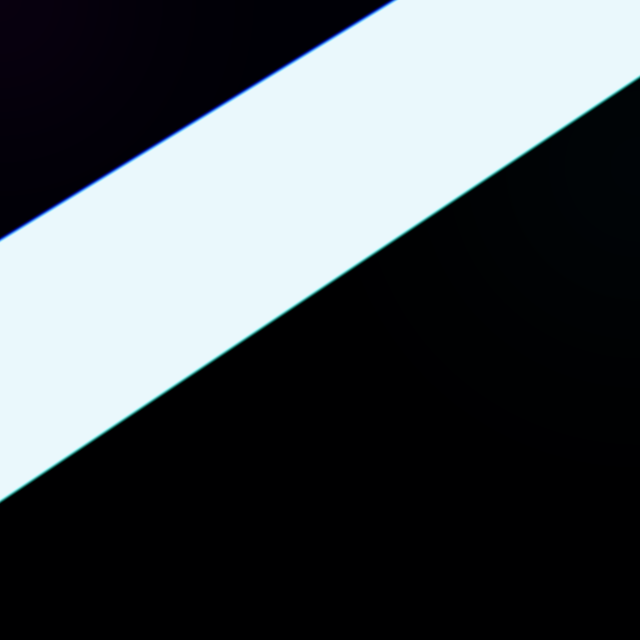
Write a Shadertoy shader that draws this background.

```glsl
// A pale slanted beam crosses a near-black field, widening to the upper right.
// Two signed line distances bound the beam; shifting them per colour channel
// tints the soft rims blue above and teal below. Faint glows tint the dark.

const vec3 BEAM_COLOR   = vec3(0.918, 0.973, 0.990);
const vec3 NIGHT_BLUE   = vec3(0.000, 0.000, 0.022);
const vec3 NIGHT_BLACK  = vec3(0.000, 0.000, 0.004);
const vec3 VIOLET_GLOW  = vec3(0.030, 0.000, 0.035);
const vec3 TEAL_GLOW    = vec3(0.000, 0.016, 0.022);

// Signed distance to the line through a and b, positive on its left side.
float lineDistance(vec2 p, vec2 a, vec2 b) {
    vec2 along = normalize(b - a);
    return dot(p - a, vec2(-along.y, along.x));
}

// Coverage of each channel, with its edge moved outward by spread.
vec3 fringedEdge(float inside, vec3 spread, float softness) {
    return smoothstep(vec3(-softness), vec3(softness), inside + spread);
}

// Soft round falloff, one at the centre.
float glow(vec2 p, vec2 center, float radius) {
    vec2 q = (p - center) / radius;
    return exp(-dot(q, q));
}

void mainImage(out vec4 fragColor, in vec2 fragCoord) {
    vec2 uv = fragCoord / iResolution.xy;
    float pixel = 1.0 / min(iResolution.x, iResolution.y);
    float softness = max(0.0036, pixel);

    // Beam boundaries
    float belowTop = -lineDistance(uv, vec2(0.0, 0.625), vec2(0.616, 1.0));
    float aboveBottom = lineDistance(uv, vec2(0.0, 0.216), vec2(1.0, 0.880));

    // Dark field on both sides of the beam
    vec3 color = mix(NIGHT_BLACK, NIGHT_BLUE, step(0.0, aboveBottom));
    color += VIOLET_GLOW * glow(uv, vec2(0.0, 1.0), 0.24);
    color += TEAL_GLOW * glow(uv, vec2(1.0, 0.74), 0.30);

    // Beam with coloured rims
    vec3 topRim = fringedEdge(belowTop, vec3(-0.0016, -0.0004, 0.0020), softness);
    vec3 bottomRim = fringedEdge(aboveBottom, vec3(-0.0012, 0.0006, 0.0004), softness);
    color = mix(color, BEAM_COLOR, topRim * bottomRim);

    fragColor = vec4(color, 1.0);
}
```
